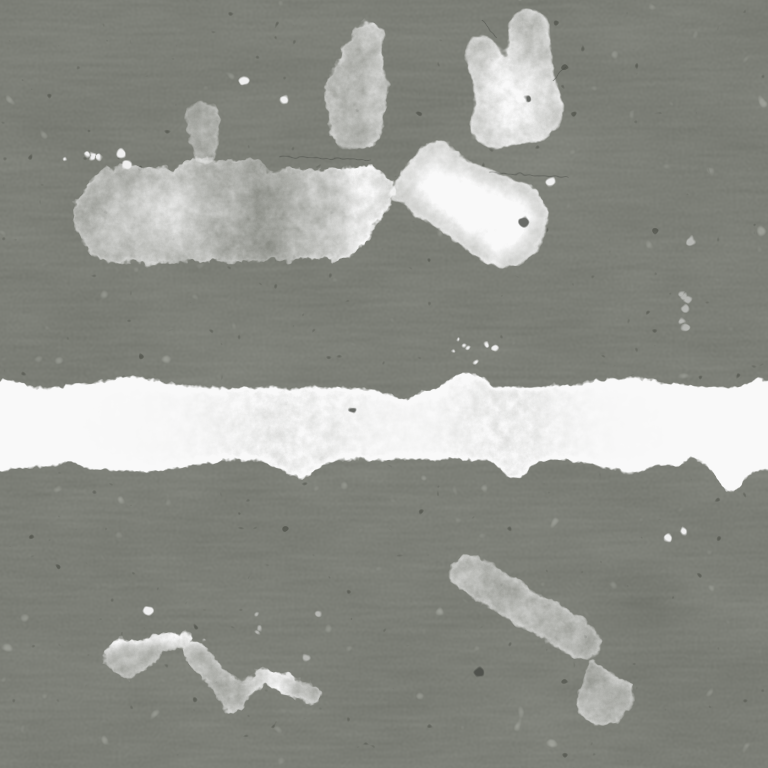
Write a WebGL 1 fragment shader that draws this texture.

```glsl
precision highp float;
// Weathered grey wall with a ragged white stripe and worn patches of pale paint.
// Patches are tapered strokes with noise-warped outlines; gradient noise also
// drives the brushed ground, the thin paint, the chips and the hairline cracks.
uniform vec2 u_resolution;

vec2 hash2(vec2 p) {
  vec3 q = fract(p.xyx * vec3(.1031, .103, .0973));
  q += dot(q, q.yzx + 33.33);
  return fract((q.xx + q.yz) * q.zy) * 2. - 1.;
}

float noise(vec2 p) {
  vec2 i = floor(p), f = fract(p), u = f * f * (3. - 2. * f), e = vec2(1, 0);
  return mix(mix(dot(hash2(i), f), dot(hash2(i + e), f - e), u.x),
    mix(dot(hash2(i + e.yx), f - e.yx), dot(hash2(i + 1.), f - 1.), u.x), u.y);
}

float fbm(vec2 p) {
  float sum = 0., gain = 1.;
  for (int i = 0; i < 4; i++) {
    sum += gain * noise(p);
    p = p * 2.03 + 17.3;
    gain *= .6;
  }
  return sum;
}

float fill(float d) { return 1. - smoothstep(-.0018, .0018, d); }

float bump(float x, float center, float width) {
  x = (x - center) / width;
  return exp(-x * x);
}

// Tapered capsule: xy is an end point, z its radius
float stroke(vec2 p, vec3 a, vec3 b) {
  vec2 ab = b.xy - a.xy, ap = p - a.xy;
  float h = clamp(dot(ap, ab) / dot(ab, ab), 0., 1.);
  return length(ap - ab * h) - mix(a.z, b.z, h);
}

float blend(float a, float b) {
  float h = max(.02 - abs(a - b), 0.);
  return min(a, b) - h * h * 12.5;
}

vec3 coat(vec3 color, float d, float body) {
  body += .12 * exp(-abs(d + .003) * 250.);
  return mix(color, vec3(.975), fill(d) * clamp(body, 0., 1.));
}

// Random chips around a center
float chips(vec2 p, vec2 center, vec2 spread, float radius) {
  float d = 1.;
  for (int i = 0; i < 7; i++) {
    vec2 r = hash2(center * 391. + float(i) * 7.13);
    d = min(d, length(p - center - r * spread) - radius * (.65 + .35 * r.x));
  }
  return fill(d);
}

float pair(vec2 p, vec2 a, vec2 b, float radius) {
  return fill(min(length(p - a), length(p - b)) - radius);
}

float crack(vec2 p, vec2 a, vec2 b) {
  return fill(stroke(p, vec3(a, .0001), vec3(b, .0001)));
}

void main() {
  vec2 p = gl_FragCoord.xy / u_resolution;

  // Brushed ground
  float grain = noise(p * 240.);
  vec3 color = vec3(.488, .497, .467) + .022 * grain
    + .025 * (noise(p * vec2(14, 170)) + fbm(p * vec2(5, 12)));
  color -= .035 * bump(p.x, .85, .06) * bump(p.y, .21, .035);
  color -= .13 * smoothstep(.42, .6, noise(p * 85. + 31.));
  color += .12 * smoothstep(.4, .6, noise(p * 48. + 5.));

  // Ragged outline and uneven thickness
  float ragged = .007 * noise(p * 38.) + .005 * noise(p * 105.) + .002 * grain;
  float cloud = fbm(p * 24.), fine = fbm(p * 75.), wear = .2 * cloud + .16 * fine;

  // Upper left: wide patch, small tab and upright patch
  float d = stroke(p, vec3(.16, .72, .063), vec3(.43, .719, .057));
  d = blend(d, stroke(p, vec3(.43, .728, .048), vec3(.478, .747, .036)));
  d = blend(d, stroke(p, vec3(.26, .77, .022), vec3(.325, .777, .015)));
  float body = .42 + .3 * bump(p.x, .21, .06) * bump(p.y, .72, .05)
    + .42 * bump(p.x, .475, .055) - .16 * bump(p.x, .34, .04);
  color = coat(color, d + 1.5 * ragged, body + wear);
  d = stroke(p, vec3(.264, .845, .022), vec3(.268, .8, .014));
  color = coat(color, d + ragged, .3 + wear);
  d = blend(stroke(p, vec3(.477, .95, .022), vec3(.464, .88, .037)),
    stroke(p, vec3(.464, .88, .036), vec3(.464, .837, .033)));
  color = coat(color, d + ragged, .4 + wear + .2 * bump(p.x, .485, .015));

  // Upper right: forked patch and bright slanted patch
  d = stroke(p, vec3(.645, .838, .031), vec3(.686, .858, .046));
  d = blend(d, stroke(p, vec3(.689, .962, .026), vec3(.69, .87, .032)));
  d = blend(d, stroke(p, vec3(.627, .932, .022), vec3(.655, .86, .03)));
  body = .55 + .45 * bump(p.x, .67, .045) * bump(p.y, .865, .06);
  color = coat(color, d + .6 * ragged, body + wear);
  d = stroke(p, vec3(.57, .757, .046), vec3(.655, .711, .058));
  d = blend(d, stroke(p, vec3(.57, .797, .02), vec3(.515, .745, .008)));
  color = coat(color, d + .8 * ragged, .68 + .4 * smoothstep(0., .04, -d) + .7 * wear);

  // Lower right: slanted bar and rounded foot
  d = stroke(p, vec3(.612, .252, .025), vec3(.758, .165, .025));
  d = min(d, stroke(p, vec3(.77, .137, .004), vec3(.785, .095, .039)));
  color = coat(color, d + ragged, .43 + wear);

  // Lower left: zigzag flakes
  d = stroke(p, vec3(.163, .142, .026), vec3(.195, .152, .017));
  d = min(d, stroke(p, vec3(.195, .158, .012), vec3(.24, .168, .011)));
  d = min(d, stroke(p, vec3(.252, .155, .012), vec3(.305, .09, .017)));
  d = min(d, stroke(p, vec3(.305, .092, .014), vec3(.345, .121, .01)));
  d = min(d, stroke(p, vec3(.345, .121, .01), vec3(.404, .095, .012)));
  body = .42 + .4 * bump(p.y, .168, .012) + .4 * bump(p.x, .362, .025);
  color = coat(color, d + 1.3 * ragged, body + wear);

  // White stripe with swelling edges
  float top = .495 + .013 * bump(p.x, .17, .06) + .018 * bump(p.x, .61, .03)
    + .012 * bump(p.x, .81, .07) - .013 * bump(p.x, .525, .03)
    + .011 * bump(abs(p.x - .5), .49, .022);
  float bottom = .402 - .018 * bump(p.x, .18, .08) - .024 * bump(p.x, .39, .03)
    - .026 * bump(p.x, .67, .022) - .017 * bump(p.x, .82, .05)
    - .036 * bump(p.x, .95, .022) - .014 * bump(abs(p.x - .5), .5, .06);
  d = max(p.y - top, bottom - p.y) + ragged;
  float worn = bump(p.x, .38, .12) + bump(p.x, .66, .09);
  color = coat(color, d, 1. - worn * (.09 - .16 * fine - .08 * cloud));

  // Bright chips
  vec2 q = p + .004 * vec2(noise(p * 110.), noise(p * 110. + 40.));
  float chip = chips(q, vec2(.62, .545), vec2(.035, .02), .004);
  chip = max(chip, chips(q, vec2(.125, .794), vec2(.045, .009), .006));
  chip = max(chip, .5 * chips(q, vec2(.9, .63), vec2(.016, .065), .009));
  chip = max(chip, .5 * chips(q, vec2(.34, .17), vec2(.08, .06), .004));
  chip = max(chip, pair(q, vec2(.318, .895), vec2(.37, .87), .005));
  chip = max(chip, pair(q, vec2(.87, .3), vec2(.89, .308), .005));
  chip = max(chip, pair(q, vec2(.193, .205), vec2(.717, .763), .006));
  color = mix(color, vec3(.94), chip);

  // Dark pits and hairline cracks
  float dark = pair(q, vec2(.682, .711), vec2(.624, .125), .006);
  dark = max(dark, pair(q, vec2(.459, .466), vec2(.687, .872), .004));
  dark = max(dark, crack(q, vec2(.365, .796), vec2(.482, .792)));
  dark = max(dark, crack(q, vec2(.638, .775), vec2(.74, .769)));
  dark = max(dark, crack(q, vec2(.628, .974), vec2(.645, .952)));
  dark = max(dark, crack(q, vec2(.72, .896), vec2(.736, .914)));
  gl_FragColor = vec4(mix(color, vec3(.27, .28, .26), .8 * dark), 1.);
}
```
